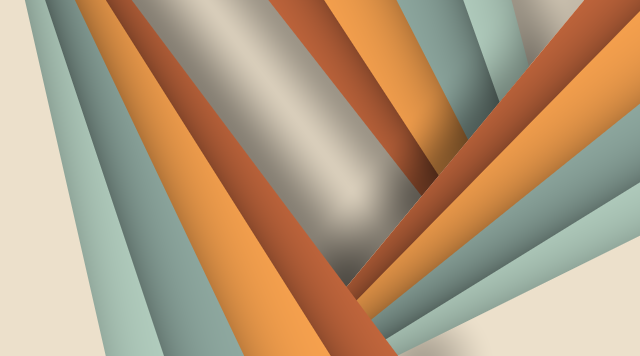
Write a Shadertoy shader that draws this background.

```glsl
// Three tapering fans of retro stripes overlap on a cream ground.
// Each stripe lies between two lines and darkens towards its shaded edge;
// the fans are layered middle, right, left with soft contact shadows.

#define TAPER_LIGHT 0.25   // how much a wide stripe lifts its shaded edge
#define STRIPE_FALLOFF 0.085
#define GAP_REACH 0.18     // reach of the shadow beside the left fan
#define MIDDLE_REACH 0.15  // reach of the shadow beside the middle fan
#define RIGHT_REACH 0.17   // reach of the shadow above the right fan
#define GLOW_RADIUS 0.21   // shadow pool below the meeting point

const vec3 CREAM = vec3(0.925, 0.878, 0.796);

// Stripe colours, with the brightness of the shaded edge in alpha
const vec4 STRIPES[4] = vec4[4](
    vec4(0.79, 0.415, 0.245, 0.55),
    vec4(0.98, 0.64, 0.31, 0.57),
    vec4(0.57, 0.675, 0.64, 0.47),
    vec4(0.71, 0.82, 0.76, 0.72));

// Dividing lines as (start, end), in units of the canvas height
const vec4 LEFT_FAN[5] = vec4[5](
    vec4(0.070, 1.0, 0.298, 0.0),
    vec4(0.127, 1.0, 0.462, 0.0),
    vec4(0.211, 1.0, 0.688, 0.0),
    vec4(0.298, 1.0, 0.932, 0.0),
    vec4(0.371, 1.0, 1.122, 0.0));
const vec4 MIDDLE_FAN[5] = vec4[5](
    vec4(0.756, 1.0, 1.540, 0.0),
    vec4(0.913, 1.0, 1.568, 0.0),
    vec4(1.117, 1.0, 1.631, 0.0),
    vec4(1.305, 1.0, 1.662, 0.0),
    vec4(1.441, 1.0, 1.704, 0.0));
const vec4 RIGHT_FAN[5] = vec4[5](
    vec4(1.646, 1.0, 0.977, 0.195),
    vec4(1.803, 0.969, 1.005, 0.157),
    vec4(1.803, 0.709, 1.047, 0.103),
    vec4(1.803, 0.488, 1.087, 0.047),
    vec4(1.803, 0.338, 1.122, 0.002));

// Signed distance to a line, positive on the left of its direction
float side(vec2 p, vec4 line) {
    vec2 dir = normalize(line.zw - line.xy);
    vec2 v = p - line.xy;
    return dir.x * v.y - dir.y * v.x;
}

// Antialiased coverage of the positive side
float cover(float d) {
    return clamp(d * iResolution.y + 0.5, 0.0, 1.0);
}

float contact(float dark, float reach, float d) {
    return mix(dark, 1.0, smoothstep(0.0, reach, d));
}

// Colour of a fan with its coverage in alpha
vec4 fan(vec2 p, vec4 lines[5], bool reversed) {
    vec3 color = vec3(0.0);
    for (int i = 0; i < 4; i++) {
        float first = side(p, lines[i]);
        float last = -side(p, lines[i + 1]);
        vec4 stripe = STRIPES[reversed ? 3 - i : i];
        float edge = max(reversed ? first : last, 0.0);
        float width = max(first + last, 0.0);
        float lit = 1.0 - exp(-(edge + TAPER_LIGHT * width) / STRIPE_FALLOFF);
        vec3 shaded = stripe.rgb * mix(stripe.a, 1.0, lit);
        color = mix(color, shaded, i == 0 ? 1.0 : cover(first));
    }
    return vec4(color, cover(side(p, lines[0])) * cover(-side(p, lines[4])));
}

void mainImage(out vec4 fragColor, in vec2 fragCoord) {
    // Keep the composition fitted to the canvas width
    vec2 p = fragCoord / iResolution.xy * vec2(1.803, 1.0);
    float aboveRight = -side(p, RIGHT_FAN[0]);
    float besideLeft = side(p, LEFT_FAN[4]);
    float besideMiddle = max(-side(p, MIDDLE_FAN[0]), side(p, MIDDLE_FAN[4]));

    // Ground: plain cream with a shadow pool at the lower centre
    float pool = length(p - vec2(1.19, -0.03));
    vec3 color = CREAM * contact(0.72, GLOW_RADIUS, pool);

    // Gap between the fans, darkened beside each of them
    float rightShadow = contact(mix(0.6, 0.9, smoothstep(0.55, 1.0, p.y)),
                                RIGHT_REACH, aboveRight);
    vec3 gap = CREAM * 0.92 * rightShadow
             * contact(0.62, GAP_REACH, besideLeft)
             * contact(0.72, MIDDLE_REACH, besideMiddle);
    float inGap = step(0.0, side(p, LEFT_FAN[2])) * cover(aboveRight);
    color = mix(color, gap, inGap);

    // Fans from back to front
    vec4 middle = fan(p, MIDDLE_FAN, false);
    color = mix(color, middle.rgb * rightShadow, middle.a * cover(aboveRight));
    vec4 right = fan(p, RIGHT_FAN, false);
    color = mix(color, right.rgb, right.a);
    vec4 left = fan(p, LEFT_FAN, true);
    color = mix(color, left.rgb, left.a);

    fragColor = vec4(color, 1.0);
}
```
